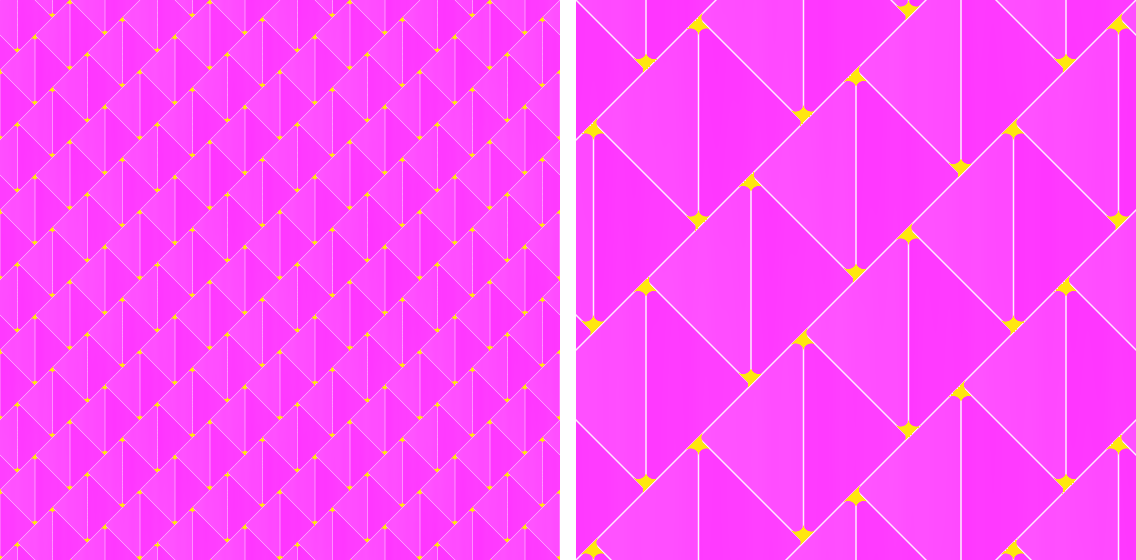
Left, the full canvas; right, a detail of the centre.
Give the GLSL for this pattern, as a Shadertoy shader.

```glsl
// Diagonal strips of squares in running bond, each square split by its vertical
// diagonal into a light and a dark triangle. Thin pale seams divide the triangles
// and their rounded corners leave small yellow stars where the seams meet.

const float STRIPS = 8.0;         // strips across the canvas, even so that it tiles
const float SEAM_HALF = 0.005;    // half seam width, in square sides
const float CORNER = 0.054;       // corner radius, in square sides
const float TAU = 6.2831853;

const vec3 SEAM_COLOR = vec3(1.0, 0.92, 1.0);
const vec3 STAR_COLOR = vec3(1.0, 0.90, 0.06);

float segmentDistance(vec2 p, vec2 a, vec2 b) {
    vec2 ab = b - a;
    return length(p - a - ab * clamp(dot(p - a, ab) / dot(ab, ab), 0.0, 1.0));
}

// Signed distance to a right triangle with unit legs on the axes and rounded corners
float roundedTriangle(vec2 p, float radius) {
    float leg = 1.0 - radius * (2.0 + sqrt(2.0));
    vec2 q = vec2(max(p.x, p.y), min(p.x, p.y)) - radius;
    vec2 tip = vec2(leg, 0.0);
    float d = min(segmentDistance(q, vec2(0.0), tip),
                  segmentDistance(q, tip, vec2(0.5 * leg)));
    bool inside = q.y > 0.0 && q.x + q.y < leg;
    return (inside ? -d : d) - radius;
}

// Distance to the nearest straight side of the same triangle
float sideDistance(vec2 p) {
    return min(min(p.x, p.y), (1.0 - p.x - p.y) / sqrt(2.0));
}

// Box-filtered coverage that stays right for lines thinner than a pixel
float lineCoverage(float d, float halfWidth, float pixel) {
    return clamp((halfWidth - d) / pixel + 0.5, 0.0, min(1.0, 2.0 * halfWidth / pixel));
}

// Faint broad drift and vertical streaks; whole frequencies wrap at the edges
float sheen(vec2 uv) {
    float drift = sin(TAU * (uv.x + 2.0 * uv.y)) + sin(TAU * (3.0 * uv.x - uv.y) + 1.7);
    float streaks = sin(TAU * 37.0 * uv.x) + sin(TAU * 61.0 * uv.x + 2.0);
    return 0.006 * drift + 0.003 * streaks;
}

// Horizontal shading, where across runs from -1 at the left corner to 1 at the right
vec3 triangleColor(float across, vec2 uv) {
    float green = across < 0.0 ? mix(0.285, 0.325, -across) : mix(0.215, 0.245, across);
    return vec3(1.0, green + sheen(uv), 1.0);
}

void mainImage(out vec4 fragColor, in vec2 fragCoord) {
    vec2 uv = fragCoord / iResolution.xy;
    float pixel = STRIPS * sqrt(2.0) / min(iResolution.x, iResolution.y);

    // Rotated square grid, every other strip shifted by half a square
    vec2 grid = STRIPS * vec2(uv.x - uv.y, uv.x + uv.y);
    float strip = floor(grid.x);
    grid.y += 0.5 * mod(strip + 1.0, 2.0);
    vec2 cell = fract(grid);

    // Fold the right triangle onto the left one
    float across = cell.x + cell.y - 1.0;
    vec2 folded = across > 0.0 ? 1.0 - cell : cell;

    // Triangles, then seams, then corner stars
    vec3 color = triangleColor(across, uv);
    color = mix(color, SEAM_COLOR, lineCoverage(sideDistance(folded), SEAM_HALF, pixel));
    float star = smoothstep(0.0, 0.8 * pixel, roundedTriangle(folded, CORNER));
    color = mix(color, STAR_COLOR, star);

    fragColor = vec4(color, 1.0);
}
```
